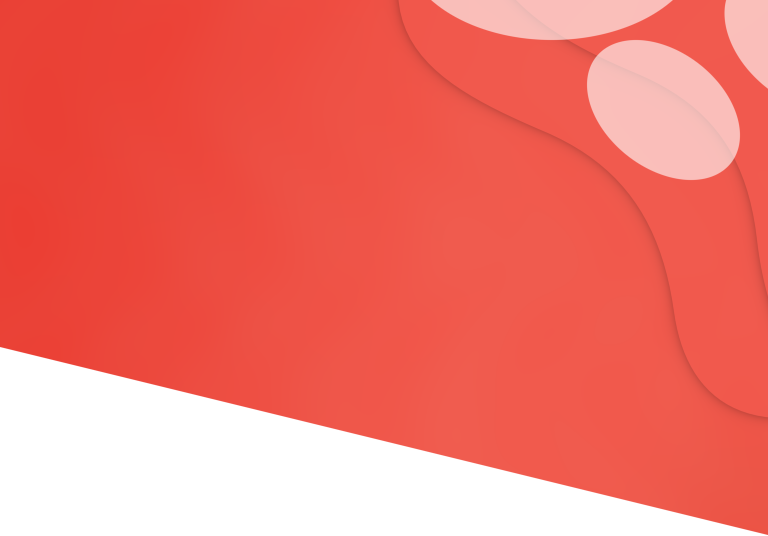
This background is drawn by a Shadertoy shader. Its source:

```glsl
// Red gradient panel with a slanted lower edge, shadowed wavy layers and pale ovals.
#define GRID_WIDTH 768.0
#define WAVE_STEPS 20
#define SHADOW_DEPTH 0.17
#define SHADOW_SIZE 4.5
#define OVAL_OPACITY 0.61
#define MOTTLE 0.006

const vec3 DEEP_RED  = vec3(0.918, 0.252, 0.208);
const vec3 MID_RED   = vec3(0.930, 0.295, 0.250);
const vec3 CORAL     = vec3(0.943, 0.355, 0.304);
const vec3 LAYER_RED = vec3(0.947, 0.350, 0.305);

vec2 bezier(vec2 a, vec2 b, vec2 c, vec2 d, float t) {
    float s = 1.0 - t;
    return s*s*s*a + 3.0*s*s*t*b + 3.0*s*t*t*c + t*t*t*d;
}

// Accumulates in wave: x = distance to the curve, y = 1 on its right side.
void addCurve(inout vec2 wave, vec2 p, vec2 a, vec2 b, vec2 c, vec2 d) {
    vec2 from = a;
    for (int i = 1; i <= WAVE_STEPS; i++) {
        vec2 to = bezier(a, b, c, d, float(i) / float(WAVE_STEPS));
        vec2 edge = to - from, rel = p - from;
        float t = clamp(dot(rel, edge) / dot(edge, edge), 0.0, 1.0);
        wave.x = min(wave.x, length(rel - edge * t));
        if (p.y >= from.y && p.y < to.y && rel.x * edge.y > rel.y * edge.x)
            wave.y = 1.0;
        from = to;
    }
}

// Lays a flat sheet over the colour, with a soft shadow outside its edge.
vec3 addLayer(vec3 color, vec2 wave, float pixel) {
    float dist = wave.y > 0.5 ? -wave.x : wave.x;
    float inside = smoothstep(0.7, -0.7, dist / pixel);
    float shadow = SHADOW_DEPTH * exp(-max(dist, 0.0) / SHADOW_SIZE);
    return mix(color * (1.0 - shadow), mix(color, LAYER_RED, 0.6), inside);
}

// Coverage of a tilted ellipse.
float oval(vec2 p, vec2 center, vec2 radii, float angle, float pixel) {
    float c = cos(angle), s = sin(angle);
    vec2 q = p - center;
    q = vec2(c*q.x + s*q.y, c*q.y - s*q.x) / radii;
    float dist = (dot(q, q) - 1.0) / (2.0 * length(q / radii) + 1e-5);
    return smoothstep(0.7, -0.7, dist / pixel);
}

vec3 background(vec2 p) {
    float x = p.x / GRID_WIDTH, y = p.y / GRID_WIDTH;
    float ramp = x + 0.22 * (y - 0.3);
    vec3 color = mix(DEEP_RED, MID_RED, smoothstep(0.0, 0.38, ramp));
    color = mix(color, CORAL, smoothstep(0.22, 0.68, ramp));
    // Faint uneven tone from layered sines
    float tone = sin(x*17.0 + 2.0*sin(y*9.0)) * sin(y*13.0 + 1.7*sin(x*11.0))
               + 0.5 * sin(x*41.0 + 3.0*sin(y*15.0));
    color += MOTTLE * tone * vec3(-0.3, 1.0, 0.9);
    // Slightly dimmer lower right corner
    return color - vec3(0.02, 0.025, 0.03) * smoothstep(0.25, 0.0, length(vec2(x, y) - vec2(1.0, 0.68)));
}

void mainImage(out vec4 fragColor, in vec2 fragCoord) {
    // Design grid: spans the canvas width, y runs down from the top edge
    float pixel = GRID_WIDTH / iResolution.x;
    vec2 p = vec2(fragCoord.x, iResolution.y - fragCoord.y) * pixel;
    vec3 color = background(p);

    // Outer wavy layer
    vec2 outer = vec2(1e4, 0.0);
    addCurve(outer, p, vec2(398, -10), vec2(398, 65), vec2(470, 100), vec2(550, 134));
    addCurve(outer, p, vec2(550, 134), vec2(625, 168), vec2(662, 225), vec2(674, 312));
    addCurve(outer, p, vec2(674, 312), vec2(682, 370), vec2(712, 414), vec2(775, 418));
    color = addLayer(color, outer, pixel);

    // Inner wavy layer
    vec2 inner = vec2(1e4, 0.0);
    addCurve(inner, p, vec2(505, -12), vec2(540, 30), vec2(590, 54), vec2(640, 75));
    addCurve(inner, p, vec2(640, 75), vec2(706, 104), vec2(747, 150), vec2(757, 240));
    addCurve(inner, p, vec2(757, 240), vec2(761, 275), vec2(770, 315), vec2(790, 350));
    color = addLayer(color, inner, pixel);

    // Translucent ovals
    float ovals = oval(p, vec2(663.5, 110), vec2(85.8, 58.2), 0.665, pixel);
    ovals = max(ovals, oval(p, vec2(552, -58), vec2(150, 98), 0.0, pixel));
    ovals = max(ovals, oval(p, vec2(805, 39), vec2(90, 62), 0.665, pixel));
    color = mix(color, vec3(1.0), OVAL_OPACITY * ovals);

    // White area below the slanted edge
    float slant = (p.y - 347.0 - 0.2448 * p.x) / length(vec2(1.0, 0.2448));
    color = mix(color, vec3(1.0), smoothstep(-0.7, 0.7, slant / pixel));
    fragColor = vec4(color, 1.0);
}
```
